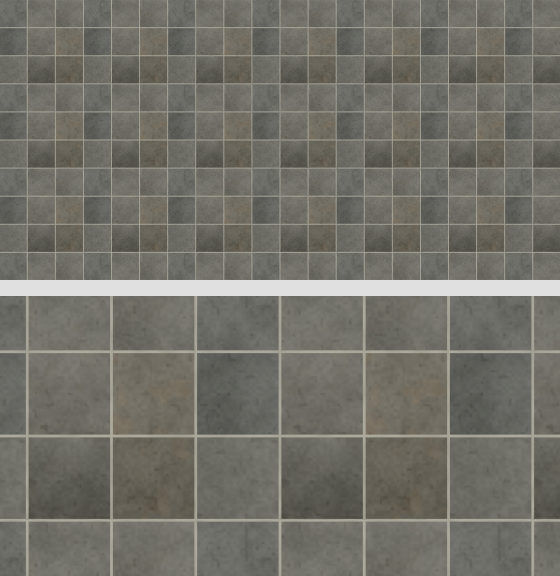
Top, the full canvas; bottom, a detail of the centre.
Write a WebGL 2 fragment shader that draws this texture.

```glsl
#version 300 es
precision highp float;
// Worn grey stone tiles with thin pale grout, about twenty across and ten down.
// Nine differently toned tiles form a 3 by 3 block that repeats over the wall;
// layered value noise, seeded by the place in the block, gives stains and pits.
uniform vec2 u_resolution;
out vec4 fragColor;

const float PITCH = 0.1003;              // tile spacing, canvas height = 1
const float GROUT_WIDTH = 0.0033;
const vec2 GRID_ANCHOR = vec2(1.0, 0.5); // a crossing of two grout lines
const vec2 ANCHOR_CELL = vec2(10.0, 5.0);
const float BLOCK = 3.0;

const vec3 STONE = vec3(0.428, 0.424, 0.394);
const vec3 WARM_TINT = vec3(0.020, 0.002, -0.014);
const vec3 GROUT = vec3(0.69, 0.68, 0.625);

// Per tile: brightness, warmth, slope to the right, slope upward
const vec4 TONES[9] = vec4[9](
  vec4( 0.000, -0.4,  0.01, 0.00),
  vec4( 0.025,  0.0,  0.01, 0.01),
  vec4( 0.012,  0.0,  0.02, 0.04),
  vec4(-0.030, -0.5,  0.06, 0.00),
  vec4( 0.012,  0.1, -0.01, 0.03),
  vec4( 0.015,  0.7,  0.00, 0.01),
  vec4( 0.002, -0.2,  0.02, 0.02),
  vec4(-0.048,  0.0,  0.01, 0.10),
  vec4(-0.045,  0.6, -0.01, 0.04));

float hash(vec2 p) {
  vec3 q = fract(vec3(p.xyx) * 0.1031);
  q += dot(q, q.yzx + 33.33);
  return fract((q.x + q.y) * q.z);
}

float valueNoise(vec2 p) {
  vec2 i = floor(p);
  vec2 f = fract(p);
  f = f * f * (3.0 - 2.0 * f);
  float low = mix(hash(i), hash(i + vec2(1.0, 0.0)), f.x);
  float high = mix(hash(i + vec2(0.0, 1.0)), hash(i + vec2(1.0, 1.0)), f.x);
  return mix(low, high, f.y);
}

// Layered noise centred on zero
float fbm(vec2 p) {
  float sum = 0.0;
  float weight = 0.5;
  for (int k = 0; k < 4; k++) {
    sum += weight * (valueNoise(p) - 0.5);
    p = p * 2.03 + 17.3;
    weight *= 0.55;
  }
  return sum;
}

// Share of a pixel covered by a line, exact for lines thinner than the pixel
float lineCoverage(float dist, float width, float pixel) {
  float inner = max(dist - 0.5 * pixel, -0.5 * width);
  float outer = min(dist + 0.5 * pixel, 0.5 * width);
  return clamp((outer - inner) / pixel, 0.0, 1.0);
}

// Stone surface; local runs from 0 to 1, upward and to the right
vec3 stoneTile(vec2 local, vec4 tone, vec2 seed) {
  vec2 p = local + seed;
  float stain = fbm(p * 2.6);
  float mottle = fbm(p * 7.0 + 41.0);
  float grain = valueNoise(p * 26.0 + 9.0) - 0.5;
  float pits = smoothstep(0.80, 0.95, valueNoise(p * 15.0 + 73.0));
  float rust = smoothstep(0.02, 0.25, fbm(p * 4.0 + 87.0));

  float light = tone.x + dot(tone.zw, local - 0.5);
  light += 0.10 * stain + 0.06 * mottle + 0.035 * grain - 0.035 * pits;
  float warmth = tone.y + rust * max(tone.y + 0.3, 0.0);
  return STONE + light + WARM_TINT * warmth;
}

void main() {
  float pixel = 1.0 / u_resolution.y;
  vec2 pos = gl_FragCoord.xy * pixel;

  // Grid cells, counted from the upper left
  vec2 grid = vec2(pos.x - GRID_ANCHOR.x, GRID_ANCHOR.y - pos.y) / PITCH + ANCHOR_CELL;
  vec2 cell = mod(floor(grid), BLOCK);
  vec2 local = fract(grid);
  local.y = 1.0 - local.y;

  // Tile in its repeating block
  vec4 tone = TONES[int(cell.y * BLOCK + cell.x + 0.5)];
  vec3 color = stoneTile(local, tone, cell * 13.7 + 5.0);

  // Grout on the nearest tile edges
  vec2 edge = min(local, 1.0 - local) * PITCH;
  float upright = lineCoverage(edge.x, GROUT_WIDTH, pixel);
  float level = lineCoverage(edge.y, GROUT_WIDTH, pixel);
  float wear = 0.88 + 0.2 * (valueNoise(mod(grid, BLOCK) * 6.0) - 0.5);
  color = mix(color, GROUT, max(upright, level) * wear);

  fragColor = vec4(color, 1.0);
}
```
